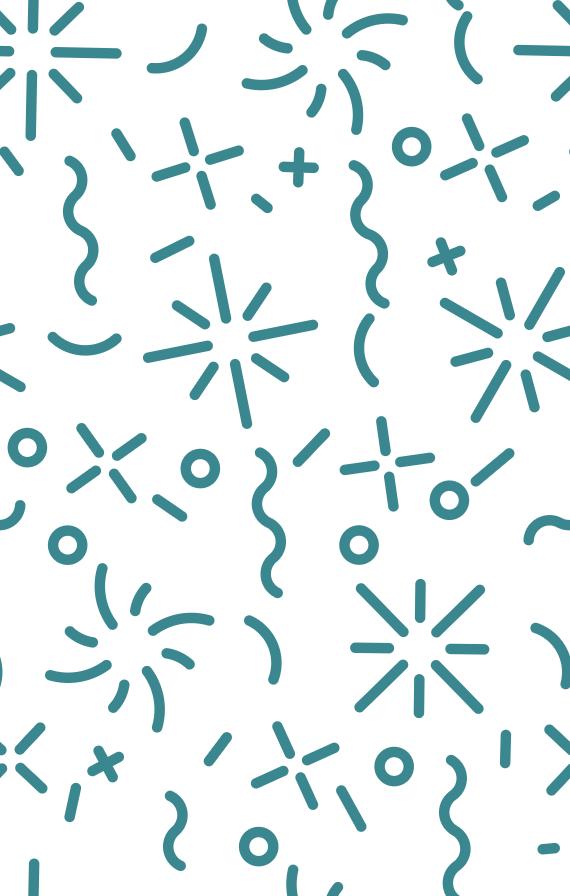
Write a Shadertoy shader that draws this pattern.

```glsl
// Tiling confetti of teal bursts, swirls, squiggles, rings, crosses and dashes on white.
// Lengths are measured in 1/96 of the canvas height.

const float TAU = 6.28319;

float hash(float n) { return fract(sin(n * 91.17) * 4375.85); }

vec2 direction(float angle) { return vec2(cos(angle), sin(angle)); }

mat2 rotate(float angle) {
    vec2 d = direction(angle);
    return mat2(d.x, d.y, -d.y, d.x);
}

// Distance to a segment on the x axis.
float dash(vec2 p, float from, float to) {
    return length(p - vec2(clamp(p.x, from, to), 0.0));
}

// Distance to a circular arc centred on the +y direction.
float arc(vec2 p, float halfAngle, float radius) {
    p.x = abs(p.x);
    vec2 end = vec2(sin(halfAngle), cos(halfAngle));
    return end.y * p.x > end.x * p.y ? length(p - end * radius) : abs(length(p) - radius);
}

// Eight long and short rays, straight or curling clockwise.
float burst(vec2 p, bool curled) {
    float dist = 1e3;
    for (int k = 0; k < 8; k++) {
        vec2 q = rotate(-float(k) * TAU / 8.0) * p;
        bool isLong = k % 2 == 0;
        if (curled) {
            float bend = isLong ? 0.46 : 0.3;
            float radius = isLong ? 6.9 : 4.6;
            vec2 centre = vec2(isLong ? 3.1 : 4.0, -radius);
            dist = min(dist, arc(rotate(bend) * (q - centre), bend, radius));
        } else {
            dist = min(dist, isLong ? dash(q, 2.5, 9.0) : dash(q, 3.3, 6.9));
        }
    }
    return dist;
}

// Chain of arcs bending to alternate sides.
float squiggle(vec2 p, int bends) {
    float dist = 1e3;
    float radius = 2.25;
    for (int k = 0; k < bends; k++) {
        float along = (float(k) - 0.5 * float(bends - 1)) * 2.0 * radius * sin(1.0);
        vec2 q = vec2(p.x - along, k % 2 == 0 ? p.y : -p.y);
        dist = min(dist, arc(q + vec2(0.0, radius * cos(1.0)), 1.0, radius));
    }
    return dist;
}

// Four arms at right angles.
float cross4(vec2 p, float from, float to) {
    p = abs(p);
    return dash(vec2(max(p.x, p.y), min(p.x, p.y)), from, to);
}

// Ring, small cross or dash.
float smallMark(vec2 p, float pick, float size) {
    if (pick < 0.33) return abs(length(p) - 1.56);
    if (pick < 0.56) return cross4(p, 0.0, 1.6);
    float halfLength = mix(0.6, 2.4, size);
    return dash(p, -halfLength, halfLength);
}

void mainImage(out vec4 fragColor, in vec2 fragCoord) {
    float pixel = 96.0 / iResolution.y;
    vec2 p = fragCoord * pixel;
    vec2 tile = iResolution.xy * pixel;
    vec2 pitch = tile / vec2(2.0, 3.0);
    float dist = 1e3;

    // Two columns by three rows of groups, each row shifted by a third of a group.
    for (int cell = 0; cell < 6; cell++) {
        int col = cell % 2, row = cell / 2;
        vec2 home = pitch * vec2(float(col) + float(row) / 3.0, row) + vec2(4.0, -5.0);
        vec2 hub = pitch * vec2(0.48, 0.39);
        vec2 crossHub = pitch * vec2(0.9, 0.61);

        for (int item = 0; item < 8; item++) {
            float seed = float(cell * 8 + item) + 3.0;
            float pick = hash(seed);
            float spin = hash(seed + 60.3) * TAU;
            vec2 jitter = vec2(hash(seed + 120.7), hash(seed + 180.1)) - 0.5;

            // Small marks circle the squiggle, one more sits beside the open cross.
            vec2 place = vec2(0.0);
            if (item == 1) place = hub;
            if (item == 2) place = crossHub;
            if (item == 3) place = crossHub + 8.0 * direction(-0.61);
            if (item > 3) place = hub + (item == 4 ? 13.0 : 9.7) * direction(-1.55 + 1.3 * float(item - 4));

            // Squiggles run through the gaps between the marks.
            if (item == 1) spin = (pick < 0.5 ? 0.42 : 1.7) + 0.2 * jitter.x;

            // Wrapped offset keeps every shape whole across the edges.
            vec2 q = p - home - place - 1.2 * jitter;
            q = rotate(-spin) * (mod(q + 0.5 * tile, tile) - 0.5 * tile);

            float shape;
            if (item == 0) shape = burst(q, (col + row) % 3 == 1);
            else if (item == 1) shape = squiggle(q, cell % 3 == 0 ? 2 : 4);
            else if (item == 2) shape = cross4(q, 1.4, 4.6);
            else if (item == 4) shape = arc(q + vec2(0.0, 4.4), 0.75, 5.0);
            else shape = smallMark(q, pick, hash(seed + 240.9));
            dist = min(dist, shape);
        }
    }

    // Round strokes with a one pixel soft edge.
    float ink = clamp(0.5 - (dist - 0.56) / pixel, 0.0, 1.0);
    vec3 teal = vec3(0.23, 0.53, 0.56);
    fragColor = vec4(mix(vec3(1.0), teal, ink), 1.0);
}
```
